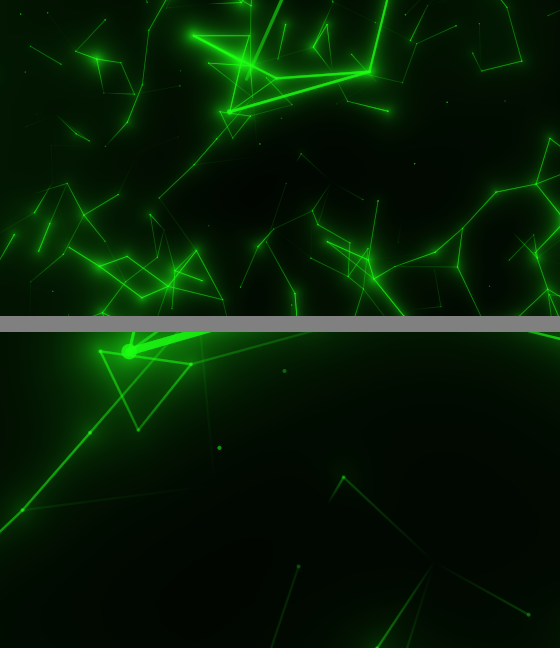
Top: the whole. Bottom: its middle third, enlarged.
Write a Shadertoy shader that draws this background.

```glsl
const vec3 NEON_GREEN = vec3(0.105, 1.0, 0.07);

float hash(vec2 p) {
    vec3 q = fract(p.xyx * 0.1031);
    q += dot(q, q.yzx + 33.33);
    return fract((q.x + q.y) * q.z);
}

float valueNoise(vec2 p) {
    vec2 i = floor(p), f = fract(p);
    f = f * f * (3.0 - 2.0 * f);
    float low = mix(hash(i), hash(i + vec2(1, 0)), f.x);
    float high = mix(hash(i + vec2(0, 1)), hash(i + vec2(1, 1)), f.x);
    return mix(low, high, f.y);
}

float disc(vec2 p, vec2 center, float radius, float pixel) {
    return clamp((radius - length(p - center)) / pixel + 0.5, 0.0, 1.0);
}

// Glowing segment; energy fades from one end to the other.
float strand(vec2 p, vec2 a, vec2 b, vec2 energy, float halfWidth, float halo, float pixel) {
    vec2 ab = b - a;
    float t = clamp(dot(p - a, ab) / max(dot(ab, ab), 1e-6), 0.0, 1.0);
    float d = length(p - a - ab * t);
    float e = mix(energy.x, energy.y, t);
    float core = clamp((halfWidth - d) / pixel + 0.5, 0.0, 1.0);
    float glow = 0.36 * exp(-d / 0.012) + 0.15 * exp(-d / 0.040);
    return 1.6 * e * core + halo * e * e * glow;
}

// Jittered node: position in cell units, then its energy.
vec3 node(vec2 cell, float seed) {
    vec2 id = cell + seed;
    vec2 jitter = vec2(hash(id), hash(id + 57.3));
    float cluster = smoothstep(0.30, 0.62, valueNoise(id * 0.55 + 9.7));
    return vec3(cell + jitter, cluster * mix(0.3, 1.0, hash(id + 113.9)));
}

// Links nearby nodes of a grid into triangles and chains.
float network(vec2 p, float cellSize, float seed, float density, float pixel) {
    vec2 home = floor(p / cellSize);
    float light = 0.0;
    for (int j = -2; j <= 2; j++) {
        for (int i = -2; i <= 2; i++) {
            vec2 cell = home + vec2(i, j);
            vec3 a = node(cell, seed);
            float speck = max(a.z, 0.35 * step(0.85, hash(cell + seed + 31.7)));
            light += 1.2 * speck * disc(p, a.xy * cellSize, 0.0021, pixel);
            for (int k = 0; k < 4; k++) {
                vec2 offset = k < 3 ? vec2(k - 1, 1) : vec2(1, 0);
                vec3 b = node(cell + offset, seed);
                float kept = step(hash(cell * 4.0 + seed + float(k) * 17.1), density);
                float link = kept * smoothstep(1.25, 0.90, distance(a.xy, b.xy));
                if (link > 0.0) {
                    light += strand(p, a.xy * cellSize, b.xy * cellSize,
                                    link * vec2(a.z, b.z), 0.0012, 1.25, pixel);
                }
            }
        }
    }
    return light;
}

// Large foreground strands with a strong halo.
float foreground(vec2 p, float pixel) {
    vec2 tip = vec2(0.613, 0.887), knot = vec2(0.764, 0.805);
    vec2 elbow = vec2(0.875, 0.752), joint = vec2(1.169, 0.773);
    vec2 bulb = vec2(0.727, 0.646), corner = vec2(0.789, 0.887);
    float light = strand(p, tip, elbow, vec2(0.9, 0.8), 0.0030, 2.0, pixel);
    light += strand(p, tip, knot, vec2(0.7, 1.0), 0.0025, 2.0, pixel);
    light += strand(p, knot, corner, vec2(1.0, 0.6), 0.0015, 1.4, pixel);
    light += strand(p, elbow, joint, vec2(0.8, 1.0), 0.0035, 1.5, pixel);
    light += strand(p, bulb, joint, vec2(1.0, 0.9), 0.0040, 1.2, pixel);
    light += strand(p, bulb, elbow, vec2(0.5), 0.0014, 0.8, pixel);
    light += strand(p, bulb, knot, vec2(0.8, 1.0), 0.0015, 1.2, pixel);
    light += strand(p, tip, corner, vec2(0.9, 0.6), 0.0014, 1.2, pixel);
    light += strand(p, vec2(0.78, 0.75), vec2(0.90, 1.02), vec2(0.3, 0.5), 0.0050, 1.0, pixel);
    light += strand(p, joint, vec2(1.23, 1.02), vec2(0.9), 0.0030, 1.3, pixel);
    return light + 1.5 * disc(p, bulb, 0.008, pixel);
}

// Dim haze, stronger at the left and the upper right.
float haze(vec2 p) {
    float left = 0.065 * smoothstep(0.85, 0.0, p.x);
    float upperRight = 0.065 * exp(-2.8 * length(p - vec2(1.55, 0.9)));
    return 0.010 + left + upperRight + 0.010 * valueNoise(p * 3.0);
}

void mainImage(out vec4 fragColor, in vec2 fragCoord) {
    float pixel = 1.0 / iResolution.y;
    vec2 p = fragCoord * pixel;

    float light = haze(p);
    light += network(p, 0.175, 40.0, 0.65, pixel);
    light += 0.8 * network(p, 0.125, 83.0, 0.45, pixel);
    light += foreground(p, pixel);

    // Soft saturation keeps overlapping glows smooth.
    fragColor = vec4(NEON_GREEN * (1.0 - exp(-light)), 1.0);
}
```
